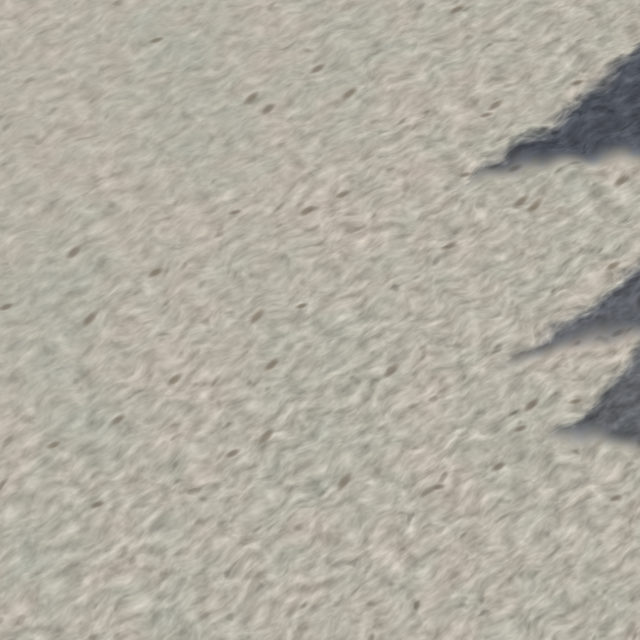
Reproduce this texture procedurally as a WebGL 1 fragment shader.

```glsl
precision highp float;

uniform vec2 u_resolution;

const vec3 STONE = vec3(0.703, 0.684, 0.638);
const vec3 SHADE = vec3(0.295, 0.312, 0.345);
const vec3 EARTH = vec3(0.43, 0.39, 0.33);
const vec3 ROSE_TINT = vec3(0.018, -0.006, -0.004);

vec2 hash2(vec2 cell) {
  vec3 h = fract(cell.xyx * vec3(0.1031, 0.1030, 0.0973));
  h += dot(h, h.yzx + 33.33);
  return fract((h.xx + h.yz) * h.zy);
}

float cornerSlope(vec2 cell, vec2 offset) {
  return dot(hash2(cell) * 2.0 - 1.0, offset);
}

// Signed gradient noise
float noise(vec2 p) {
  vec2 i = floor(p);
  vec2 f = p - i;
  vec2 s = f * f * f * (f * (f * 6.0 - 15.0) + 10.0);
  vec2 e = vec2(1.0, 0.0);
  float low = mix(cornerSlope(i, f), cornerSlope(i + e.xy, f - e.xy), s.x);
  float high = mix(cornerSlope(i + e.yx, f - e.yx), cornerSlope(i + e.xx, f - e.xx), s.x);
  return mix(low, high, s.y);
}

float fbm(vec2 p) {
  float sum = 0.0;
  float gain = 1.0;
  for (int k = 0; k < 3; k++) {
    sum += gain * noise(p);
    p = p * 1.93 + vec2(17.3, 41.7);
    gain *= 0.55;
  }
  return sum;
}

vec2 rotate(vec2 p, float angle) {
  float c = cos(angle);
  float s = sin(angle);
  return vec2(c * p.x + s * p.y, c * p.y - s * p.x);
}

// Scattered elongated flecks, one candidate per cell
float flecks(vec2 p, float density, float angle) {
  vec2 cell = floor(p);
  float cover = 0.0;
  for (int y = -1; y <= 1; y++) {
    for (int x = -1; x <= 1; x++) {
      vec2 id = cell + vec2(float(x), float(y));
      vec2 pick = hash2(id + 71.0);
      vec2 d = rotate(p - id - hash2(id), angle + (pick.y - 0.5) * 0.7);
      float r = length(d / (vec2(0.27, 0.11) * mix(0.6, 1.1, pick.y)));
      cover = max(cover, step(pick.x, density) * (1.0 - smoothstep(0.3, 1.3, r)));
    }
  }
  return cover;
}

// Soft wedge that widens from its tip to the right border
float wedge(vec2 p, vec2 tip, vec2 root, float halfWidth) {
  float t = (p.x - tip.x) / (root.x - tip.x);
  float open = clamp(t, 0.0, 1.3);
  float d = abs(p.y - mix(tip.y, root.y, t)) - halfWidth * pow(open, 1.7);
  return (1.0 - smoothstep(-0.022, 0.016, d)) * smoothstep(0.0, 0.3, t);
}

float castShadow(vec2 p) {
  float upper = wedge(p, vec2(0.69, 0.70), vec2(1.0, 0.842), 0.088);
  float middle = 0.88 * wedge(p, vec2(0.76, 0.42), vec2(1.0, 0.535), 0.055);
  float lower = 0.82 * wedge(p, vec2(0.84, 0.31), vec2(1.0, 0.375), 0.078);
  return max(upper, max(middle, lower));
}

void main() {
  vec2 uv = gl_FragCoord.xy / u_resolution;

  // Ground plane: grains shrink slightly with distance and lean to the right
  vec2 ground = vec2(uv.x, uv.y * (0.88 + 0.22 * uv.y));
  vec2 bend = vec2(noise(ground * 19.0), noise(ground * 19.0 + 53.0));
  vec2 grainPos = rotate(ground + 0.014 * bend, 0.60);
  float grain = fbm(grainPos * vec2(31.0, 67.0));
  float pits = noise(grainPos * vec2(36.0, 72.0) + 90.0);
  float patches = fbm(uv * 5.0 + 8.0);

  // Relief is stronger toward the lower right
  float relief = 0.115 + 0.085 * smoothstep(0.1, 1.5, uv.x + 1.0 - uv.y);
  float pitMask = smoothstep(0.22, 0.58, pits + 0.25 * patches);
  float tone = relief * (grain - 0.65 * pitMask) + 0.022 * patches + 0.008;
  vec3 color = STONE + tone * vec3(1.0, 0.985, 0.95);

  // Faint rosy and greenish variation, then sparse earth flecks
  color += ROSE_TINT * (noise(grainPos * vec2(15.0, 26.0) + 31.0) + patches);
  color = mix(color, EARTH, 0.6 * flecks(ground * 17.0, 0.13, 0.55));

  // Shadows with edges broken up by the grain
  vec2 ragged = uv + 0.018 * bend + vec2(0.0, 0.012 * grain);
  float shadow = castShadow(ragged);
  vec3 shaded = SHADE + (0.75 * tone + 0.03 * patches) * vec3(0.95, 1.0, 1.08);
  color = mix(color, shaded, 0.96 * shadow);

  gl_FragColor = vec4(clamp(color, 0.0, 1.0), 1.0);
}
```
